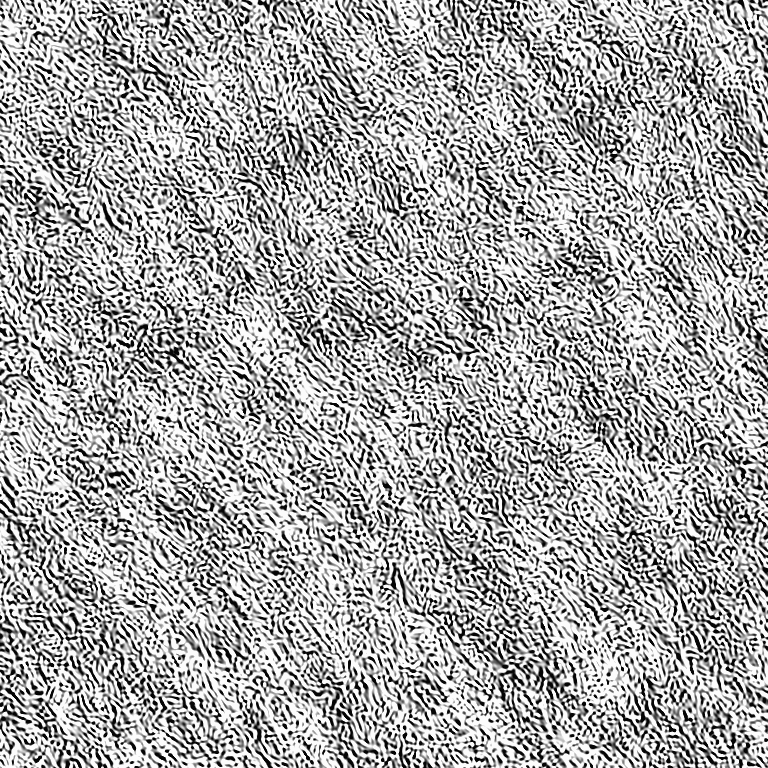
This texture is drawn by a Shadertoy shader. Its source:

```glsl
// Draws a dense black and white fur-like grain of short strands combed down to the right.

const float CELLS = 60.0;          // kernel cells across the canvas
const float FREQ_LOW = 1.15;       // widest strands, waves per cell
const float FREQ_HIGH = 2.75;      // finest strands, waves per cell
const int KERNELS = 5;             // kernels per cell
const float COMB_ANGLE = -0.95;    // main strand direction in radians
const float COMB_DRIFT = 0.6;      // slow change of direction
const float COMB_JITTER = 1.5;     // largest stray of a single strand
const float PATCH_DEPTH = 1.6;     // strength of light and dark patches
const float PATCH_STRETCH = 2.2;   // length of patches over their width
const float BRIGHTNESS = 0.78;
const float CONTRAST = 0.64;
const vec3 INK = vec3(0.02);
const vec3 PAPER = vec3(0.99);
const float TAU = 6.28319;

vec2 hash2(vec2 p) {
    vec2 q = vec2(dot(p, vec2(127.1, 311.7)), dot(p, vec2(269.5, 183.3)));
    return fract(sin(q) * 43758.5453);
}

float valueNoise(vec2 p) {
    vec2 i = floor(p), f = fract(p);
    f = f * f * (3.0 - 2.0 * f);
    float low = mix(hash2(i).x, hash2(i + vec2(1, 0)).x, f.x);
    float high = mix(hash2(i + vec2(0, 1)).x, hash2(i + vec2(1, 1)).x, f.x);
    return mix(low, high, f.y);
}

// Slowly turning strand direction
float combAngle(vec2 uv) {
    return COMB_ANGLE + COMB_DRIFT * (valueNoise(uv * 8.0 + 31.0) - 0.5);
}

// Sum of scattered, windowed waves of mixed widths; most follow the comb, some stray
float strands(vec2 uv) {
    vec2 p = uv * CELLS;
    vec2 home = floor(p);
    float sum = 0.0;
    for (int y = -1; y <= 1; y++)
    for (int x = -1; x <= 1; x++) {
        vec2 cell = home + vec2(x, y);
        float comb = combAngle((cell + 0.5) / CELLS);
        for (int k = 0; k < KERNELS; k++) {
            vec2 seed = cell + float(k) * vec2(17.3, 41.9);
            vec2 offset = p - cell - hash2(seed);
            vec2 rnd = hash2(seed + 73.7);
            float freq = mix(FREQ_LOW, FREQ_HIGH, hash2(seed + 151.3).x);
            float stray = 2.0 * rnd.x - 1.0;
            float angle = comb + COMB_JITTER * stray * abs(stray);
            vec2 across = vec2(-sin(angle), cos(angle));
            float window = max(1.0 - dot(offset, offset), 0.0);
            window *= window;
            sum += window * window * cos(TAU * (freq * dot(offset, across) + rnd.y));
        }
    }
    return sum;
}

// Light and dark patches of three sizes, stretched along the comb direction
float patches(vec2 uv) {
    float c = cos(COMB_ANGLE), s = sin(COMB_ANGLE);
    vec2 q = vec2(c * uv.x + s * uv.y, PATCH_STRETCH * (c * uv.y - s * uv.x));
    float broad = valueNoise(q * 9.0 + 5.0) - 0.5;
    float medium = valueNoise(q * 21.0 + 57.0) - 0.5;
    float small = valueNoise(q * 43.0 + 91.0) - 0.5;
    return 0.35 * broad + 0.4 * medium + 0.45 * small;
}

void mainImage(out vec4 fragColor, in vec2 fragCoord) {
    vec2 uv = fragCoord / iResolution.y;
    float grain = strands(uv) + PATCH_DEPTH * patches(uv);
    float tone = clamp(BRIGHTNESS + CONTRAST * grain, 0.0, 1.0);
    fragColor = vec4(mix(INK, PAPER, tone), 1.0);
}
```
